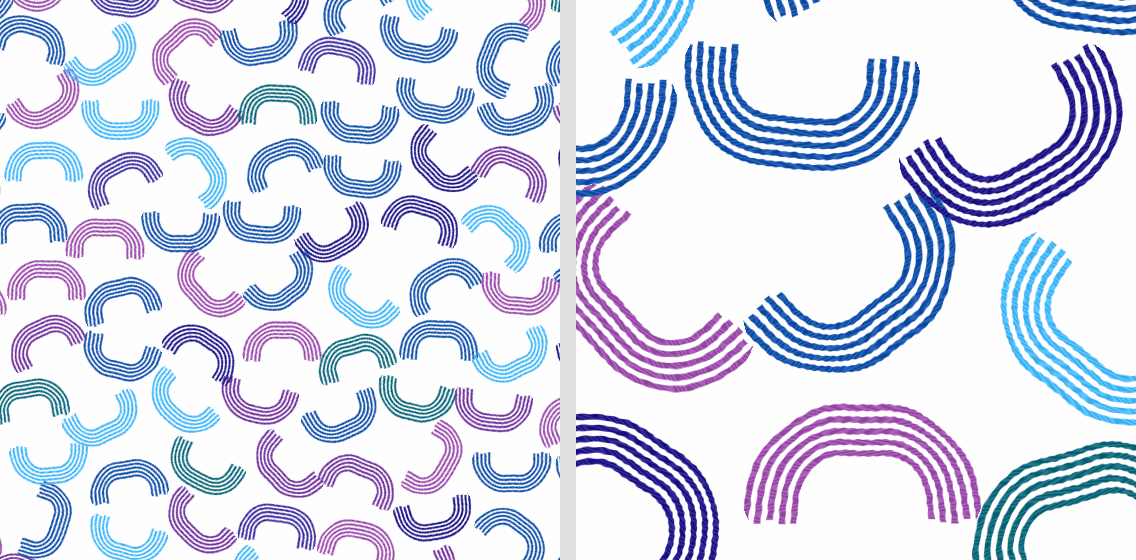
Left: the whole. Right: its middle third, enlarged.
Give the GLSL for this pattern, as a Shadertoy shader.

```glsl
// Scattered hand-drawn arches of five ink lines, tilted and flipped, on white paper.
#define CELL vec2(0.140, 0.107)   // spacing of the arches
#define ARCH_WIDTH 0.0530         // half width of the middle line
#define ARCH_TOP 0.0215           // height of the middle line
#define ARCH_FOOT 0.0330          // depth of the open ends
#define LINE_GAP 0.0068
#define LINE_HALF 0.0018
#define WOBBLE 0.00035            // unevenness of the ink lines
#define JITTER 0.12               // random shift, in cells
#define SWAY 0.16                 // wave of rows and columns, in cells
#define STEEPNESS_COST 0.012      // preference for level arches
#define PAPER vec3(0.995, 0.995, 1.0)

float hash(vec2 p) {
    vec3 q = fract(vec3(p.xyx) * 0.1031);
    q += dot(q, q.yzx + 33.33);
    return fract((q.x + q.y) * q.z);
}

vec2 archCenter(vec2 id) {
    vec2 sway = SWAY * sin(vec2(2.1, 2.4) * id.yx + vec2(0.5, 1.7));
    vec2 jitter = JITTER * (vec2(hash(id + 11.0), hash(id + 37.0)) - 0.5);
    return (id + 0.5 + sway + jitter) * CELL;
}

// Half of the long axis of an arch
vec2 axis(float angle) {
    return 0.035 * vec2(cos(angle), sin(angle));
}

float freeTilt(vec2 id) {
    float t = 2.0 * hash(id + 71.0) - 1.0;
    return 1.25 * t * abs(t);
}

// Every other cell takes the tilt that leaves most room to its four neighbours
float fittedTilt(vec2 id) {
    vec2 center = archCenter(id);
    float best = -1.0, tilt = 0.0;
    for (int k = 0; k < 13; k++) {
        float angle = (float(k) - 6.0) * 0.24 + 0.2 * (hash(id + 5.0) - 0.5);
        vec2 a = axis(angle);
        float room = 1.0;
        for (int n = 0; n < 4; n++) {
            float side = float(n / 2) * 2.0 - 1.0;
            vec2 other = id + (n % 2 == 0 ? vec2(side, 0.0) : vec2(0.0, side));
            vec2 gap = archCenter(other) - center;
            vec2 b = axis(freeTilt(other));
            room = min(room, min(min(length(gap + a + b), length(gap - a - b)),
                                 min(length(gap + a - b), length(gap - a + b))));
        }
        float score = room - STEEPNESS_COST * abs(angle);
        if (score > best) { best = score; tilt = angle; }
    }
    return tilt;
}

// Signed distance to the five parallel lines of one arch
float archLines(vec2 p, float seed) {
    float radius = mix(0.035, 0.042, fract(seed * 7.3));
    vec2 q = vec2(abs(p.x) * (1.0 + 1.1 * p.y), p.y);
    q -= vec2(ARCH_WIDTH, ARCH_TOP) - radius;
    float d = length(max(q, 0.0)) + min(max(q.x, q.y), 0.0) - radius;

    // Slow sway of the hand, then finer roughness of each line
    d += WOBBLE * (sin(130.0 * p.x + 40.0 * seed) + sin(170.0 * p.y + 90.0 * seed));
    float line = clamp(round(d / LINE_GAP), -2.0, 2.0);
    float phase = 60.0 * seed + 2.7 * line;
    float rough = sin(510.0 * p.x + phase) * sin(470.0 * p.y - phase)
                + 0.8 * sin(1130.0 * p.x - 840.0 * p.y + phase);
    float stroke = abs(d - line * LINE_GAP) - LINE_HALF + 0.7 * WOBBLE * rough;

    float foot = ARCH_FOOT + 0.0016 * sin(phase * 3.1 + 2.0 * sign(p.x));
    return max(stroke, -p.y - foot);
}

vec3 inkColor(float pick) {
    if (pick < 0.25) return vec3(0.05, 0.29, 0.63);   // blue
    if (pick < 0.39) return vec3(0.10, 0.07, 0.50);   // navy
    if (pick < 0.48) return vec3(0.22, 0.17, 0.59);   // indigo
    if (pick < 0.70) return vec3(0.58, 0.28, 0.64);   // orchid
    if (pick < 0.79) return vec3(0.42, 0.18, 0.58);   // purple
    if (pick < 0.88) return vec3(0.03, 0.38, 0.45);   // teal
    return vec3(0.25, 0.69, 0.94);                    // sky
}

void mainImage(out vec4 fragColor, in vec2 fragCoord) {
    vec2 uv = fragCoord / iResolution.y;
    float soft = 0.9 / iResolution.y;
    vec2 home = floor(uv / CELL);
    vec3 color = PAPER;

    for (int j = -1; j <= 1; j++)
    for (int i = -1; i <= 1; i++) {
        vec2 id = home + vec2(i, j);
        vec2 p = uv - archCenter(id);
        if (dot(p, p) > 0.0056) continue;

        // Tilt the arch, and turn about half of them into cups
        bool isFree = mod(id.x + id.y, 2.0) < 0.5;
        float tilt = isFree ? freeTilt(id) : fittedTilt(id);
        float c = cos(tilt), s = sin(tilt);
        p = vec2(c * p.x + s * p.y, c * p.y - s * p.x);
        if (hash(id + 23.0) < 0.52) p = -p;

        float d = archLines(p, hash(id + 53.0));
        float grain = 0.06 * sin(620.0 * p.x + 9.0 * sin(390.0 * p.y));
        vec3 ink = inkColor(hash(id + 97.0)) + 0.04 + grain;
        color = mix(color, ink, 1.0 - smoothstep(-soft, soft, d));
    }
    fragColor = vec4(color, 1.0);
}
```
